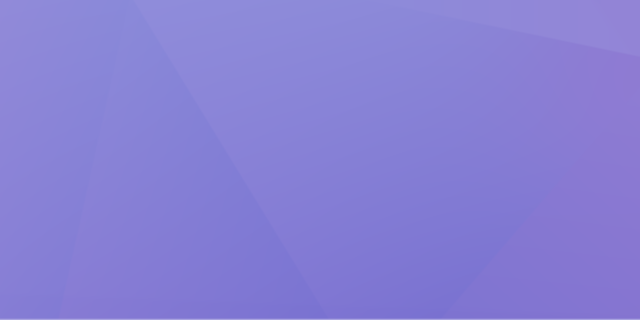
Write a Shadertoy shader that draws this background.

```glsl
// Bilinear blend of four corner colours over the box lo..hi
vec3 cornerBlend(vec2 p, vec2 lo, vec2 hi, vec3 bl, vec3 br, vec3 tl, vec3 tr) {
    vec2 t = (p - lo) / (hi - lo);
    return mix(mix(bl, br, t.x), mix(tl, tr, t.x), t.y);
}

// Smooth mask of the half plane to the left of the line a -> b
float leftOf(vec2 p, vec2 a, vec2 b, float soft) {
    vec2 dir = normalize(b - a);
    float dist = dir.x * (p.y - a.y) - dir.y * (p.x - a.x);
    return smoothstep(-soft, soft, dist);
}

// Round falloff, 1 at the centre
float glow(vec2 p, vec2 centre, float radius) {
    vec2 d = (p - centre) / radius;
    return exp(-dot(d, d));
}

vec3 leftPanel(vec2 p) {
    return cornerBlend(p, vec2(0.0), vec2(0.4, 1.0),
        vec3(0.527, 0.492, 0.835), vec3(0.495, 0.472, 0.828),
        vec3(0.57, 0.542, 0.85), vec3(0.538, 0.537, 0.85));
}

vec3 trianglePanel(vec2 p) {
    return cornerBlend(p, vec2(0.18, 0.0), vec2(1.03, 1.0),
        vec3(0.533, 0.485, 0.831), vec3(0.48, 0.45, 0.821),
        vec3(0.56, 0.552, 0.855), vec3(0.495, 0.508, 0.84));
}

vec3 centrePanel(vec2 p) {
    vec3 base = cornerBlend(p, vec2(0.417, 0.0), vec2(2.0, 1.0),
        vec3(0.53, 0.482, 0.834), vec3(0.444, 0.422, 0.808),
        vec3(0.562, 0.55, 0.856), vec3(0.535, 0.53, 0.845));
    vec3 orchid = vec3(0.558, 0.481, 0.825);
    return mix(base, orchid, glow(p, vec2(2.05, 0.75), 0.48));
}

vec3 topPanel(vec2 p) {
    vec3 periwinkle = vec3(0.552, 0.543, 0.852);
    vec3 mauve = vec3(0.576, 0.521, 0.841);
    return mix(periwinkle, mauve, (p.x - 1.146) / 0.854);
}

vec3 rightPanel(vec2 p) {
    return cornerBlend(p, vec2(1.375, 0.0), vec2(2.0, 0.73),
        vec3(0.495, 0.455, 0.819), vec3(0.522, 0.457, 0.817),
        vec3(0.53, 0.482, 0.825), vec3(0.558, 0.487, 0.827));
}

void mainImage(out vec4 fragColor, in vec2 fragCoord) {
    // Canvas spans 2 by 1 units
    vec2 p = fragCoord / iResolution.xy * vec2(2.0, 1.0);
    float soft = 1.3 / iResolution.y;

    // Large facets, layered from left to right
    vec3 color = leftPanel(p);
    color = mix(color, trianglePanel(p), leftOf(p, vec2(0.404, 1.0), vec2(0.182, 0.0), soft));
    color = mix(color, centrePanel(p), leftOf(p, vec2(0.417, 1.0), vec2(1.029, 0.0), soft));
    float topMask = leftOf(p, vec2(1.146, 1.0), vec2(2.0, 0.823), soft);
    color = mix(color, topPanel(p), topMask);
    color = mix(color, rightPanel(p), leftOf(p, vec2(2.0, 0.727), vec2(1.375, 0.0), soft));

    // Faint folds in the top right corner and along the bottom
    float cornerFold = topMask * leftOf(p, vec2(1.85, 1.0), vec2(1.98, 0.83), 4.0 * soft);
    float bottomFold = leftOf(p, vec2(2.0, 0.01), vec2(0.182, 0.075), 2.0 * soft);
    color -= vec3(0.002, 0.005, 0.003) * cornerFold;
    color -= vec3(0.004, 0.004, 0.002) * bottomFold;

    // Pale rim at the lower edge
    vec3 rim = vec3(0.66, 0.64, 0.875);
    color = mix(color, rim, 1.0 - smoothstep(0.002, 0.002 + soft, p.y));

    fragColor = vec4(color, 1.0);
}
```
